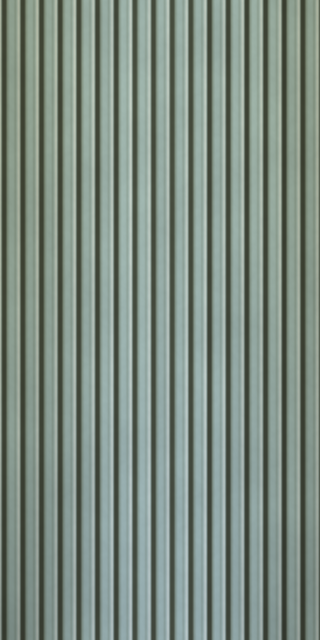
A Shadertoy shader for this texture:

```glsl
// Vertical ribbed metal cladding: pale grey-green ribs parted by dark narrow grooves.
const float RIB_COUNT = 17.14;       // ribs across the canvas
const float FIRST_GROOVE = 0.22;     // centre of the first groove, in ribs
const float GROOVE_HALF = 0.125;     // half width of a groove, in ribs
const float GROOVE_SOFT = 0.075;     // softness of its edges, in ribs
const float RIDGE_POS = 0.775;       // bright ridge, in ribs after the groove
const float RIDGE_WIDTH = 0.075;
const float CREASE_POS = 0.60;       // faint crease beside the ridge
const float CREASE_WIDTH = 0.07;
const float WEAR = 0.035;            // strength of the blotchy wear
const float RIB_VARIATION = 0.035;   // brightness change between ribs

const vec3 GROOVE_COLOR = vec3(0.245, 0.262, 0.212);
const vec3 SHADE_COLOR  = vec3(0.475, 0.525, 0.465);
const vec3 PANEL_COLOR  = vec3(0.600, 0.672, 0.645);
const vec3 RIDGE_COLOR  = vec3(0.735, 0.762, 0.725);
const vec3 SIDE_TINT    = vec3(0.915, 0.920, 0.880);
const vec3 MIDDLE_TINT  = vec3(1.005, 1.025, 1.045);

float hash(float n) {
    return fract(sin(n * 91.73) * 4375.85);
}

// Gaussian bump centred on c
float bump(float x, float c, float width) {
    float d = (x - c) / width;
    return exp(-d * d);
}

// Layered sines, roughly -1 to 1
float blotches(vec2 p) {
    float sum = 0.0;
    float amp = 0.5;
    for (int i = 0; i < 4; i++) {
        sum += amp * sin(p.x + 1.7 * sin(p.y)) * sin(p.y + 1.3 * sin(p.x * 0.7));
        p = mat2(1.6, 1.2, -1.2, 1.6) * p + 2.3;
        amp *= 0.55;
    }
    return sum;
}

void mainImage(out vec4 fragColor, in vec2 fragCoord) {
    vec2 uv = fragCoord / iResolution.xy;
    float ribX = uv.x * RIB_COUNT - FIRST_GROOVE;
    float ribId = floor(ribX);
    float t = fract(ribX);
    float pixel = RIB_COUNT / iResolution.x;

    // Rib profile: shaded flank, flat panel, crease, ridge
    vec3 color = mix(SHADE_COLOR, PANEL_COLOR, smoothstep(0.10, 0.34, t));
    color = mix(color, SHADE_COLOR, 0.38 * bump(t, CREASE_POS, CREASE_WIDTH));
    float ridge = bump(t, RIDGE_POS, RIDGE_WIDTH);
    color = mix(color, RIDGE_COLOR, ridge * (0.8 + 0.2 * hash(ribId + 7.0)));

    // Each rib differs a little, drifting along its length
    float drift = sin(uv.y * 5.0 + 6.28 * hash(ribId + 3.0));
    color *= 1.0 + RIB_VARIATION * (hash(ribId + 20.0) - 0.5 + 0.4 * drift);

    // Groove with soft edges
    float grooveDist = min(t, 1.0 - t);
    float soft = max(GROOVE_SOFT, pixel);
    float groove = 1.0 - smoothstep(GROOVE_HALF - soft, GROOVE_HALF + soft, grooveDist);
    vec3 grooveColor = GROOVE_COLOR * (0.94 + 0.16 * hash(ribId + step(0.5, t) + 40.0));
    color = mix(color, grooveColor, groove);

    // Broad light: cool in the middle, greener and darker at the sides
    float middle = 1.0 - smoothstep(0.12, 0.50, abs(uv.x - 0.53));
    color *= mix(SIDE_TINT, MIDDLE_TINT, middle);
    color *= mix(vec3(0.97, 0.98, 1.02), vec3(1.02, 1.015, 0.99), smoothstep(0.0, 0.9, uv.y));
    color *= 1.0 - 0.10 * (1.0 - middle) * (1.0 - smoothstep(0.0, 0.35, uv.y));

    // Wear: broad stains and fine grain
    float stains = blotches(uv * vec2(9.0, 14.0));
    float grain = blotches(uv * vec2(90.0, 130.0) + 5.0);
    color *= 1.0 + WEAR * (stains + 0.5 * grain);

    fragColor = vec4(clamp(color, 0.0, 1.0), 1.0);
}
```
